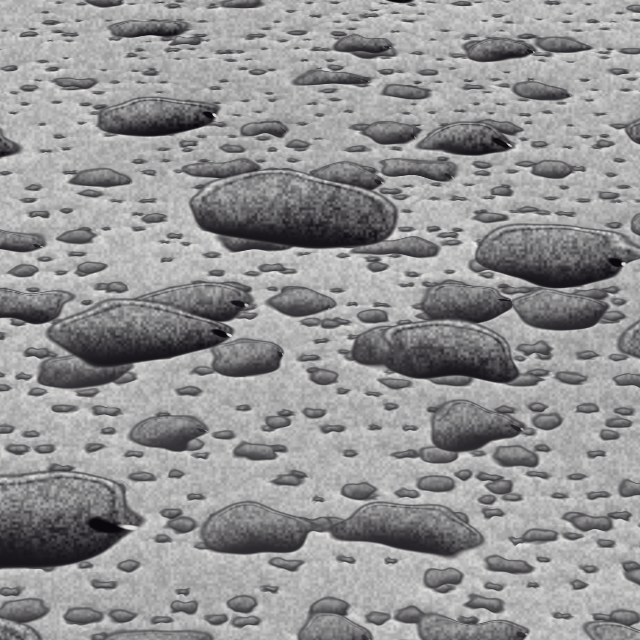
Reproduce this texture procedurally as a WebGL 1 fragment shader.

```glsl
precision highp float;
// Water drops beaded on a grey grainy sheet, seen at a slant.
// A perspective plane carries four layers of jittered cells, small to large;
// each cell holds a bent, pinched ellipse shaded as a domed, dark-footed drop.
uniform vec2 u_resolution;

const float HORIZON = 2.3;

float hash(vec2 p) {
  p = fract(p * vec2(0.1031, 0.1137));
  p += dot(p, p.yx + 33.33);
  return fract((p.x + p.y) * p.x * 17.3 + p.y * 41.7);
}

float noise(vec2 p) {
  vec2 i = floor(p), f = fract(p);
  f = f * f * (3.0 - 2.0 * f);
  return mix(mix(hash(i), hash(i + vec2(1, 0)), f.x),
             mix(hash(i + vec2(0, 1)), hash(i + vec2(1, 1)), f.x), f.y);
}

// Fine speckle, centred on zero
float speckle(vec2 uv) {
  return 0.65 * noise(uv * 230.0) + 0.35 * noise(uv * 110.0 + 7.0) - 0.5;
}

// Bends a unit disc into an egg, bean or peanut outline
vec2 deform(vec2 q, vec2 id) {
  float turn = 0.5 * (hash(id + 11.0) - 0.6);
  q = mat2(cos(turn), -sin(turn), sin(turn), cos(turn)) * q;
  q.x /= 1.0 + 0.5 * hash(id + 23.0);
  q.y += 0.5 * (hash(id + 31.0) - 0.4) * (q.x * q.x - 0.3);
  q.y *= 1.0 + 0.5 * (hash(id + 43.0) - 0.4) * clamp(q.x, -1.0, 1.0);
  float pinch = 0.4 * step(0.72, hash(id + 57.0));
  q.y /= 1.0 - pinch * exp(-5.0 * q.x * q.x);
  vec2 wobble = vec2(noise(q * 1.6 + id * 3.7), noise(q * 1.6 + id * 5.3 + 40.0));
  return q + 0.42 * (wobble - 0.5);
}

// Paints one layer of drops over the grey tone of the ground
float dropLayer(float ground, vec2 p, vec2 uv, float cell, float size,
                float density, float seed) {
  float nearest = 1e3, radius = size;
  vec2 local = vec2(9.0), nearId = vec2(0.0);
  for (int j = -1; j <= 1; j++) {
    for (int i = -1; i <= 1; i++) {
      float row = floor(p.y / cell) + float(j);
      float shift = 0.5 * mod(row, 2.0);
      float col = floor(p.x / cell - shift) + float(i);
      vec2 id = vec2(col, row) + seed;
      if (hash(id) > density) continue;
      vec2 jitter = vec2(hash(id + 71.0), hash(id + 83.0)) - 0.5;
      vec2 centre = (vec2(col + shift, row) + 0.5 + 0.45 * jitter) * cell;
      float r = size * mix(0.6, 1.15, hash(id + 97.0));
      r *= mix(1.08, 0.65, smoothstep(1.95, 2.7, centre.y));
      vec2 q = deform((p - centre) / r, id);
      float d = (length(q) - 1.0) * r;
      if (d < nearest) {
        nearest = d; radius = r; local = q; nearId = id;
      }
    }
  }
  float d = nearest / radius;
  float soft = 0.004 / (HORIZON - uv.y) / radius;
  float big = smoothstep(0.008, 0.05, radius);
  float upper = smoothstep(-0.2, 0.6, local.y);

  // Dome: dark foot, paler speckled crown, darker towards the right
  float foot = mix(0.27, 0.09, big);
  float tone = mix(foot, 0.57, smoothstep(-0.95, 0.65, local.y - 0.18 * local.x));
  tone -= 0.07 * smoothstep(0.55, 1.3, uv.y + 0.3 * local.x);
  tone += speckle(uv) * mix(0.18, 0.42, big) * smoothstep(-0.9, 0.0, local.y);

  // Double rim along the crown, thin dark outline
  float band = exp(-pow((d + 0.07) / 0.045, 2.0));
  float crease = exp(-pow((d + 0.16) / 0.035, 2.0));
  tone += big * upper * (0.14 * band - 0.2 * crease);
  tone = mix(tone, 0.2, 0.75 * (1.0 - smoothstep(0.0, 2.2 * soft, -d)));

  // Black notch with a glint near the right tip of some large drops
  float notched = big * step(0.45, hash(nearId + 113.0));
  vec2 tip = (local - vec2(0.82, -0.12)) * mat2(1.0, 0.5, -0.5, 1.0);
  float notch = 1.0 - smoothstep(0.6, 1.1, length(tip / vec2(0.1, 0.24)));
  float glint = 1.0 - smoothstep(0.4, 1.1, length((tip - vec2(0.1, -0.12)) / vec2(0.045, 0.12)));
  tone = mix(tone, 0.04, notch * notched);
  tone = mix(tone, 0.88, glint * notched);

  // Pale reflection below the foot, faint shade above the crown
  float halo = exp(-max(d, 0.0) / (2.5 * soft));
  float lit = ground + halo * mix(0.1, -0.06, upper);
  return mix(lit, tone, 1.0 - smoothstep(-soft, soft, d));
}

void main() {
  vec2 uv = gl_FragCoord.xy / u_resolution;
  vec2 p = vec2(uv.x - 0.5, 3.7) / (HORIZON - uv.y);

  // Grainy sheet with slow patches of light
  float tone = 0.7 + 0.07 * (noise(uv * vec2(3.0, 5.0) + 4.0) - 0.5);
  tone += 0.21 * speckle(uv + 0.37);

  tone = dropLayer(tone, p, uv, 0.03, 0.0062, 0.55, 211.0);
  tone = dropLayer(tone, p, uv, 0.052, 0.0125, 0.6, 157.0);
  tone = dropLayer(tone, p, uv, 0.12, 0.034, 0.68, 131.0);
  tone = dropLayer(tone, p, uv, 0.235, 0.077, 0.78, 119.0);

  // Near-neutral tint: violet shadows, warm lights
  vec3 tint = mix(vec3(0.0, -0.008, 0.012), vec3(0.003, 0.002, -0.006), tone);
  gl_FragColor = vec4(clamp(tone + tint, 0.0, 1.0), 1.0);
}
```
